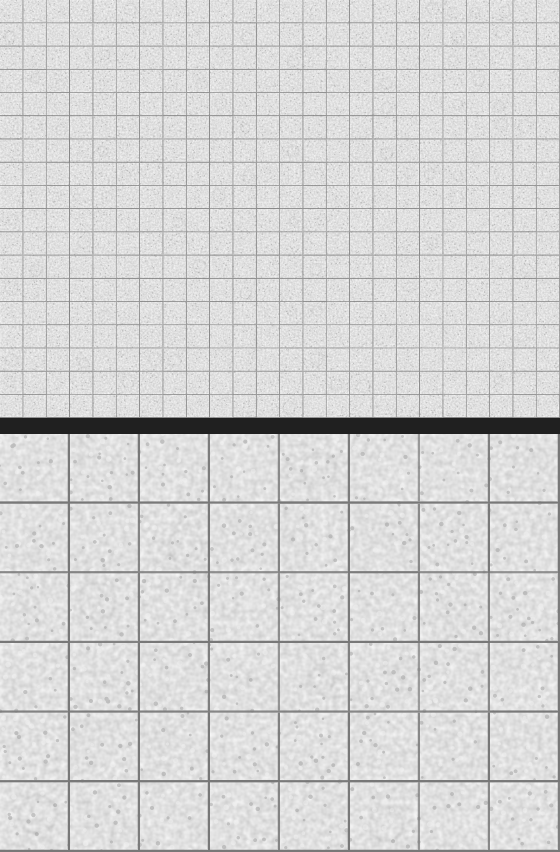
Top, the full canvas; bottom, a detail of the centre.
Write a Shadertoy shader that draws this texture.

```glsl
// Pale speckled stone tiles, 24 across and 18 down, divided by thin grey joints.
// Gradient noise makes the grain, jittered cells place chips and pits, and
// hashes vary the joint tone and the faint ring stains from tile to tile.

const vec2 GRID = vec2(24.0, 18.0);
const float JOINT_WIDTH = 0.032;   // in tile widths
const float CHIP_CELLS = 6.0;      // chip cells along one tile side
const vec3 STONE = vec3(0.878);
const vec3 CHIP_DARK = vec3(0.66);
const vec3 CHIP_LIGHT = vec3(0.95);
const vec3 JOINT = vec3(0.47);

// Integer hash of a cell, giving two values in 0..1
vec2 hash2(vec2 cell, uint seed) {
    uvec2 q = uvec2(ivec2(floor(cell))) * uvec2(1597u, 3812u) + seed * 7919u;
    uint n = q.x * 26699u ^ q.y * 31337u;
    n = (n ^ (n >> 15)) * 73244u + 9973u;
    n = (n ^ (n >> 13)) * 48271u;
    n ^= n >> 16;
    uint m = n * 69069u + 12345u;
    m ^= m >> 15;
    return vec2(n & 65535u, m & 65535u) / 65535.0;
}

float latticeSlope(vec2 cell, vec2 offset, uint seed) {
    float angle = 6.28319 * hash2(cell, seed).x;
    return dot(vec2(cos(angle), sin(angle)), offset);
}

// Gradient noise, roughly -0.7..0.7
float gradientNoise(vec2 p, uint seed) {
    vec2 cell = floor(p), f = p - cell;
    vec2 u = f * f * f * (f * (f * 6.0 - 15.0) + 10.0);
    vec2 ex = vec2(1.0, 0.0), ey = vec2(0.0, 1.0);
    float low = mix(latticeSlope(cell, f, seed),
                    latticeSlope(cell + ex, f - ex, seed), u.x);
    float high = mix(latticeSlope(cell + ey, f - ey, seed),
                     latticeSlope(cell + 1.0, f - 1.0, seed), u.x);
    return mix(low, high, u.y);
}

// Coverage of small scattered dots, of which a given share is kept
float chips(vec2 p, float share, float radius, float blur, uint seed) {
    float cover = 0.0;
    for (int y = -1; y <= 1; y++)
    for (int x = -1; x <= 1; x++) {
        vec2 cell = floor(p) + vec2(x, y);
        vec2 centre = cell + hash2(cell, seed);
        vec2 traits = hash2(cell, seed + 1u);
        float size = radius * mix(0.55, 1.0, traits.y);
        float dotCover = 1.0 - smoothstep(size - blur, size + blur, length(p - centre));
        cover = max(cover, dotCover * step(traits.x, share));
    }
    return cover;
}

// Exact share of a pixel covered by a strip at signed distance d
float stripCoverage(float d, float width, float pixel) {
    float overlap = min(0.5 * width, d + 0.5 * pixel) - max(-0.5 * width, d - 0.5 * pixel);
    return clamp(overlap / pixel, 0.0, 1.0);
}

// Signed distance to the joint lying just inside the far side of a tile
float jointDistance(float t) {
    return fract(t + 0.5 * JOINT_WIDTH + 0.5) - 0.5;
}

// Joint strength, varying by whole line and by single segment
float jointTone(float line, float segment, uint seed) {
    float whole = hash2(vec2(line, 3.0), seed).x;
    float part = hash2(vec2(line, segment), seed + 1u).x;
    return 0.68 + 0.28 * whole + 0.24 * part;
}

// Faint ring stain on a few tiles
float ringStain(vec2 tile, vec2 local, float pixel) {
    vec2 traits = hash2(tile, 41u);
    vec2 centre = mix(vec2(0.35), vec2(0.65), hash2(tile, 42u));
    float radius = mix(0.18, 0.28, traits.y);
    float edge = abs(length(local - centre) - radius);
    return step(traits.x, 0.14) * (1.0 - smoothstep(0.0, 0.03 + pixel, edge));
}

vec3 stone(vec2 p, float pixel) {
    float grain = 0.09 * gradientNoise(p * 11.3, 1u)
                + 0.05 * gradientNoise(p * 19.7 + 5.0, 2u)
                + 0.015 * gradientNoise(p * 1.7, 3u);
    vec3 colour = STONE + grain;
    float blur = 0.6 * pixel * CHIP_CELLS;
    float light = chips(p * CHIP_CELLS + 9.0, 0.30, 0.24, blur, 11u);
    float dark = chips(p * CHIP_CELLS, 0.32, 0.19, blur, 21u);
    colour = mix(colour, CHIP_LIGHT, 0.5 * light);
    colour = mix(colour, CHIP_DARK, 0.6 * dark);
    return colour - 0.035 * ringStain(floor(p), fract(p), pixel);
}

void mainImage(out vec4 fragColor, in vec2 fragCoord) {
    // Tile coordinates, counted from the top left
    vec2 uv = fragCoord / iResolution.xy;
    vec2 p = vec2(uv.x, 1.0 - uv.y) * GRID;
    vec2 pixel = GRID / iResolution.xy;

    vec3 colour = stone(p, max(pixel.x, pixel.y));

    // Joints, with a slight pale edge beside them
    vec2 d = vec2(jointDistance(p.x), jointDistance(p.y));
    vec2 line = floor(p + 0.5);
    vec2 nearJoint = 1.0 - smoothstep(vec2(0.0), vec2(0.09), abs(d));
    colour += 0.018 * max(nearJoint.x, nearJoint.y);

    float across = stripCoverage(d.x, JOINT_WIDTH, pixel.x) * jointTone(line.x, floor(p.y), 51u);
    float down = stripCoverage(d.y, JOINT_WIDTH, pixel.y) * jointTone(line.y, floor(p.x), 61u);
    colour = mix(colour, JOINT, clamp(max(across, down), 0.0, 1.0));

    fragColor = vec4(clamp(colour, 0.0, 1.0), 1.0);
}
```
